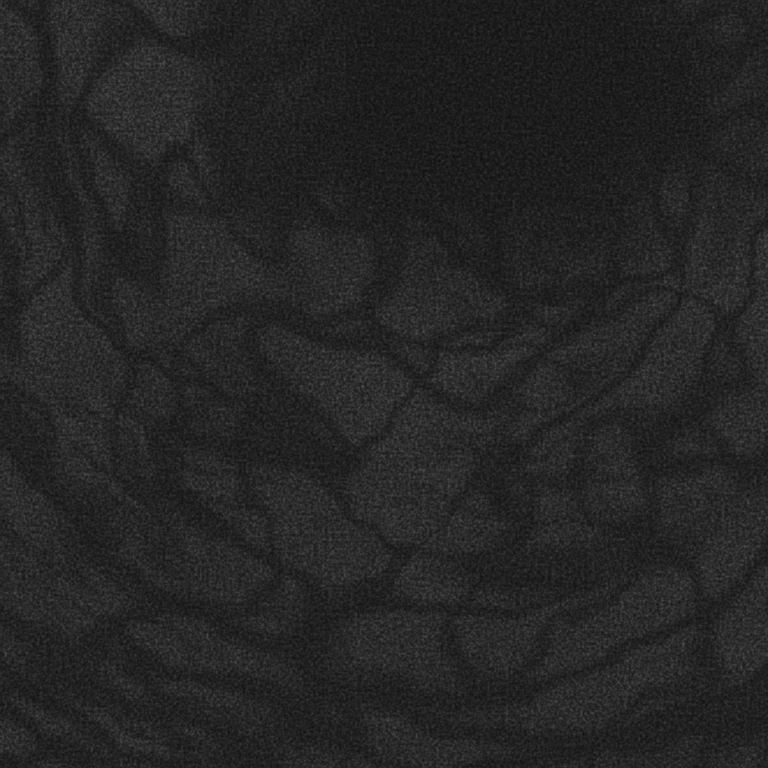
This texture is drawn by a WebGL 2 fragment shader. Its source:

```glsl
#version 300 es
precision highp float;

uniform vec2 u_resolution;
out vec4 fragColor;

// Unit gradient for a lattice cell, from an integer hash
vec2 gradientAt(vec2 cell) {
    uvec2 k = uvec2(ivec2(cell) + 4096);
    uint h = k.x * 1597u + k.y * 51749u;
    h = (h ^ (h >> 15)) * 73529u;
    h = (h ^ (h >> 13)) * 92821u;
    h ^= h >> 16;
    float angle = float(h & 65535u) * 6.28318 / 65536.0;
    return vec2(cos(angle), sin(angle));
}

float gradientNoise(vec2 p) {
    vec2 i = floor(p), f = p - i;
    vec2 u = f * f * f * (f * (f * 6.0 - 15.0) + 10.0);
    vec2 e = vec2(1.0, 0.0);
    float a = dot(gradientAt(i), f);
    float b = dot(gradientAt(i + e.xy), f - e.xy);
    float c = dot(gradientAt(i + e.yx), f - e.yx);
    float d = dot(gradientAt(i + e.xx), f - e.xx);
    return mix(mix(a, b, u.x), mix(c, d, u.x), u.y);
}

float fbm(vec2 p) {
    float sum = 0.0, amplitude = 0.6;
    for (int i = 0; i < 4; i++) {
        sum += amplitude * gradientNoise(p);
        p = mat2(1.6, 1.2, -1.2, 1.6) * p + 7.3;
        amplitude *= 0.5;
    }
    return sum;
}

// Soft dark line along the zero crossings of a noise value
float crease(float n, float width) {
    return 1.0 - smoothstep(0.1 * width, width, abs(n));
}

void main() {
    vec2 p = gl_FragCoord.xy / u_resolution.y;

    // Ragged displacement of the folds
    vec2 warped = p
        + 0.07 * vec2(fbm(p * 4.0), fbm(p * 4.0 + 31.0))
        + 0.012 * vec2(gradientNoise(p * 24.0), gradientNoise(p * 24.0 + 53.0));

    // Flow coordinates: folds sweep around the smooth dark hollow
    vec2 d = warped - vec2(0.65, 0.9);
    float radius = length(d);
    float turn = atan(d.x, -d.y);
    float hollow = 1.0 - smoothstep(0.13, 0.36, length(d * vec2(0.85, 1.1)));

    // Long folds, cell borders and fine streaks
    float widthVariation = 0.75 + 0.9 * gradientNoise(p * 5.0 + 11.0);
    float folds = crease(gradientNoise(vec2(radius * 10.0, turn * 1.8 + 5.0)), 0.19 * widthVariation);
    float borders = crease(gradientNoise(warped * vec2(6.5, 5.0) + 19.0), 0.14 * widthVariation);
    float streaks = crease(gradientNoise(vec2(radius * 29.0, turn * 4.0 + 40.0)), 0.22);
    streaks *= smoothstep(-0.08, 0.25, gradientNoise(p * 3.5 + 61.0) + 0.3 * (0.45 - p.x));
    float bands = smoothstep(0.1, 0.38, gradientNoise(vec2(radius * 7.0, turn * 1.2 + 83.0)));

    float shade = 1.0 - (1.0 - 0.85 * folds) * (1.0 - 0.75 * borders)
        * (1.0 - 0.6 * streaks) * (1.0 - 0.7 * bands);

    // Cloudy tone, darkened by the creases and the hollow
    float tone = 0.172 + 0.035 * fbm(p * 3.0 + 3.0) + 0.018 * fbm(p * 22.0);
    tone += 0.025 * (1.0 - smoothstep(0.0, 0.3, length(p - vec2(1.0, 0.8))));
    tone = mix(tone, 0.112, 0.85 * shade);
    tone = mix(tone, 0.11, hollow);

    // Fine grain with a faint woven run
    float grain = gradientNoise(p * 213.0) + gradientNoise(p * 331.0 + 97.0);
    float weave = gradientNoise(vec2(p.x * 30.0, p.y * 187.0))
        + gradientNoise(vec2(p.x * 187.0, p.y * 30.0) + 71.0);
    tone *= exp(0.52 * grain + 0.12 * weave);

    fragColor = vec4(vec3(tone), 1.0);
}
```
